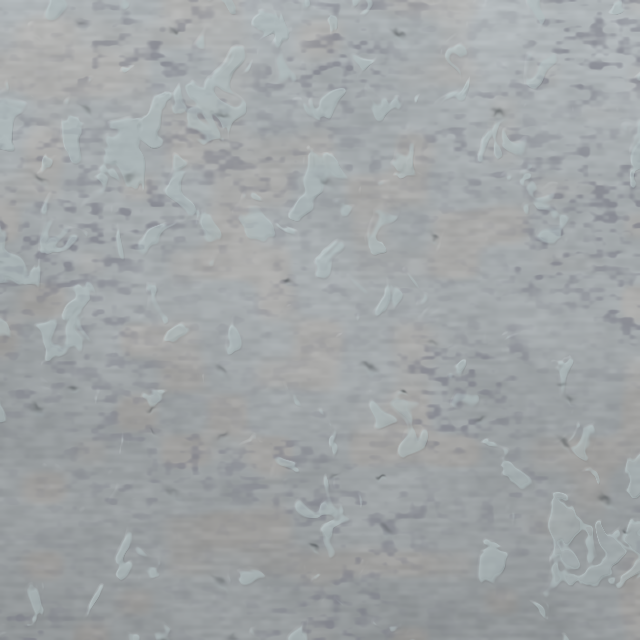
Write a WebGL 1 fragment shader that draws this texture.

```glsl
precision highp float;
// Weathered pale grey plaster: soft horizontal flecks, raised cool flakes and small dark pits.

uniform vec2 u_resolution;

const vec3 LOW_TONE = vec3(0.583, 0.601, 0.609);
const vec3 HIGH_TONE = vec3(0.677, 0.700, 0.711);
const vec3 FLECK_TONE = vec3(0.475, 0.480, 0.525);
const vec3 FLAKE_TONE = vec3(0.690, 0.745, 0.750);
const vec3 PIT_TONE = vec3(0.345, 0.365, 0.375);
const vec3 WARM_SHIFT = vec3(0.020, 0.000, -0.014);

const float CLOUD_CONTRAST = 0.075;
const float FIBRE_CONTRAST = 0.034;
const float FLECK_STRENGTH = 0.62;
const float FLAKE_STRENGTH = 0.62;
const float RELIEF_STRENGTH = 0.20;
const float PIT_GRID = 15.0;
const float PIT_CHANCE = 0.17;

float hash(vec2 p) {
  vec3 q = fract(vec3(p.xyx) * 0.1031);
  q += dot(q, q.yzx + 33.33);
  return fract((q.x + q.y) * q.z);
}

float noise(vec2 p) {
  vec2 cell = floor(p);
  vec2 f = fract(p);
  f = f * f * f * (f * (f * 6.0 - 15.0) + 10.0);
  float low = mix(hash(cell), hash(cell + vec2(1.0, 0.0)), f.x);
  float high = mix(hash(cell + vec2(0.0, 1.0)), hash(cell + vec2(1.0, 1.0)), f.x);
  return mix(low, high, f.y);
}

float fbm(vec2 p) {
  float sum = 0.0;
  float weight = 0.5;
  for (int i = 0; i < 3; i++) {
    sum += weight * noise(p);
    p = mat2(1.6, 1.2, -1.2, 1.6) * p + 17.3;
    weight *= 0.5;
  }
  return sum / 0.875;
}

// Soft elliptical region, 1 at its centre
float region(vec2 p, vec2 centre, vec2 radius) {
  vec2 d = (p - centre) / radius;
  return exp(-dot(d, d));
}

// Height field whose peaks become flakes
float flakeHeight(vec2 p) {
  vec2 warp = vec2(noise(p * 24.0 + 5.0), noise(p * 24.0 + 41.0)) - 0.5;
  return fbm((p + warp * 0.035) * vec2(25.0, 19.0) + 70.0);
}

// Small slanted hollows: x is the dark core, y the lit lower lip
vec2 pits(vec2 p) {
  vec2 home = floor(p * PIT_GRID);
  vec2 result = vec2(0.0);
  for (int j = -1; j <= 1; j++) {
    for (int i = -1; i <= 1; i++) {
      vec2 cell = home + vec2(float(i), float(j));
      vec2 centre = (cell + vec2(hash(cell + 3.1), hash(cell + 8.7))) / PIT_GRID;
      float present = step(hash(cell + 21.0), PIT_CHANCE);
      float size = mix(0.0035, 0.0085, hash(cell + 55.0));
      vec2 d = p - centre;
      d += (vec2(noise(p * 95.0), noise(p * 95.0 + 30.0)) - 0.5) * 0.008;
      d.y += d.x * (hash(cell + 13.0) - 0.3);
      float depth = present * mix(0.35, 0.95, hash(cell + 34.0));
      float core = region(d, vec2(0.0), size * vec2(1.3, 0.7));
      float lip = region(d, size * vec2(0.5, -1.3), size * vec2(1.5, 0.6));
      result = max(result, depth * vec2(core, lip));
    }
  }
  return result;
}

void main() {
  vec2 p = gl_FragCoord.xy / u_resolution;

  // Broad light falloff, clouds and faint warm stains
  float cloud = fbm(p * vec2(5.0, 6.0) + 9.0) - 0.5;
  float light = p.y + 0.14 * (p.x - 0.5);
  vec3 color = mix(LOW_TONE, HIGH_TONE, light) + cloud * CLOUD_CONTRAST;
  color += WARM_SHIFT * smoothstep(0.5, 0.85, noise(p * vec2(14.0, 17.0) + 60.0));

  // Fine horizontal fibres
  float fibre = noise(p * vec2(28.0, 150.0)) + noise(p * vec2(65.0, 105.0) + 31.0) - 1.0;
  color += fibre * FIBRE_CONTRAST;

  // Violet grey flecks gathered into loose drifts
  float drift = smoothstep(0.36, 0.70, fbm(p * vec2(5.5, 7.5) + 24.0));
  float fleckNoise = 0.65 * noise(p * vec2(46.0, 88.0) + 12.0)
                   + 0.35 * noise(p * vec2(95.0, 150.0) + 77.0);
  float fleck = smoothstep(0.50, 0.84, fleckNoise) * mix(0.22, 1.0, drift);
  color = mix(color, FLECK_TONE, fleck * FLECK_STRENGTH);

  // Flakes crowd the upper left and lower right, and are sparse elsewhere
  float crowd = 0.75 * region(p, vec2(0.05, 0.64), vec2(0.22, 0.25));
  crowd += 0.40 * region(p, vec2(0.27, 0.84), vec2(0.22, 0.22));
  float cluster = region(p, vec2(0.93, 0.19), vec2(0.13, 0.10));
  float level = mix(0.725, 0.53, clamp(crowd + 0.75 * cluster, 0.0, 1.0));
  float height = flakeHeight(p);
  float body = smoothstep(level - 0.012, level + 0.045, height);
  float rim = 1.0 - smoothstep(0.008, 0.038, abs(height - level - 0.025));
  float flake = mix(body, max(rim, body * 0.4), 0.25 + 0.65 * cluster);
  color = mix(color, FLAKE_TONE, flake * FLAKE_STRENGTH);

  // Lit and shaded flake edges
  float slope = height - flakeHeight(p + vec2(-0.003, 0.005));
  float edge = smoothstep(level - 0.07, level, height)
             * (1.0 - smoothstep(level + 0.04, level + 0.12, height));
  color += clamp(slope * RELIEF_STRENGTH * 2.0, -0.07, 0.05) * edge;

  // Pits over everything
  vec2 pit = pits(p);
  color = mix(color, FLAKE_TONE, pit.y * 0.35);
  color = mix(color, PIT_TONE, pit.x * 0.75);

  gl_FragColor = vec4(color, 1.0);
}
```
